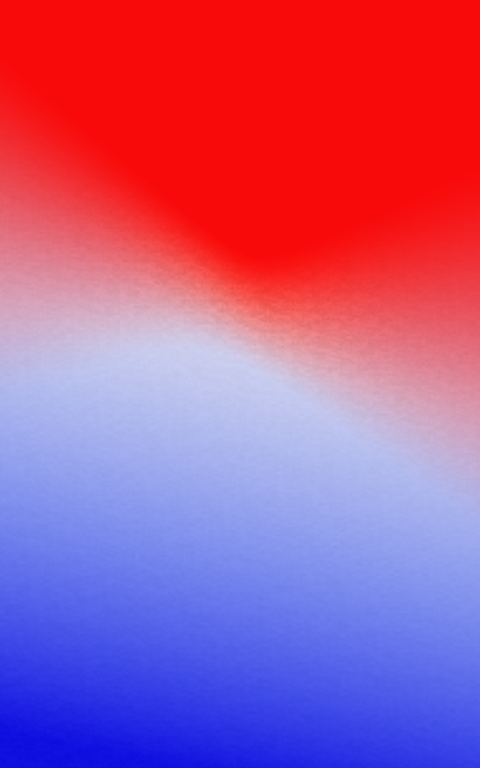
Give the GLSL for this background, as a Shadertoy shader.

```glsl
// A soft vertical wash: saturated red above, pale lilac in the middle, deep blue below.
// Two smooth hyperbolic curves bound the red fade; a tilted ramp colours the blue,
// and two layers of sideways value noise give the blend a papery grain.

const vec3 RED  = vec3(0.975, 0.04, 0.04);
const vec3 PALE = vec3(0.80, 0.81, 0.93);
const vec3 DEEP = vec3(0.06, 0.06, 0.88);
const vec3 WARM = vec3(0.05, 0.03, -0.04);

float hash(vec2 p) {
    return fract(sin(dot(p, vec2(127.1, 311.7))) * 43758.5453);
}

float valueNoise(vec2 p) {
    vec2 cell = floor(p);
    vec2 f = fract(p);
    f = f * f * (3.0 - 2.0 * f);
    float low  = mix(hash(cell), hash(cell + vec2(1, 0)), f.x);
    float high = mix(hash(cell + vec2(0, 1)), hash(cell + vec2(1, 1)), f.x);
    return mix(low, high, f.y);
}

// Tilted bend with a rounded corner at x = 0.
float bend(float x, float tilt, float slope, float softness) {
    return tilt * x + slope * sqrt(x * x + softness);
}

// Pale to deep blue, with a little extra green halfway.
vec3 blueWash(float x, float depth) {
    float tilted = depth - 0.14 * (x - 0.5);
    float s = pow(clamp((tilted - 0.46) / 0.56, 0.0, 1.0), 1.18);
    return mix(PALE, DEEP, s) + vec3(0.0, 0.23, 0.08) * s * (1.0 - s);
}

// 0 inside the red, 1 below its lower edge.
float redFade(float x, float depth) {
    float top    = 0.36 + bend(x - 0.53, 0.12, -0.42, 0.004);
    float bottom = 0.413 + bend(x - 0.43, 0.12, 0.36, 0.016);
    float w = clamp((depth - top) / (bottom - top), 0.0, 1.0);
    return mix(w, smoothstep(0.0, 1.0, w), 0.65);
}

// Sideways fibres over a finer speckle, centred on zero.
float paperGrain(vec2 uv) {
    float fibres  = valueNoise(uv * vec2(70.0, 250.0));
    float speckle = valueNoise(uv * vec2(190.0, 330.0) + 17.0);
    return 0.5 * (fibres + speckle) - 0.5;
}

void mainImage(out vec4 fragColor, in vec2 fragCoord) {
    vec2 uv = fragCoord / iResolution.xy;
    float depth = 1.0 - uv.y;

    // Colour fields
    float fade = redFade(uv.x, depth);
    float blend = 4.0 * fade * (1.0 - fade);
    vec3 color = mix(RED, blueWash(uv.x, depth), fade);

    // Warm glow where the fade is tightest
    float center = (uv.x - 0.52) / 0.25;
    float glow = blend * exp(-center * center);
    color += WARM * glow;

    // Grain, strongest within the tight fade
    color += paperGrain(uv) * (0.03 * fade + 0.02 * blend + 0.06 * glow);

    fragColor = vec4(clamp(color, 0.0, 1.0), 1.0);
}
```
